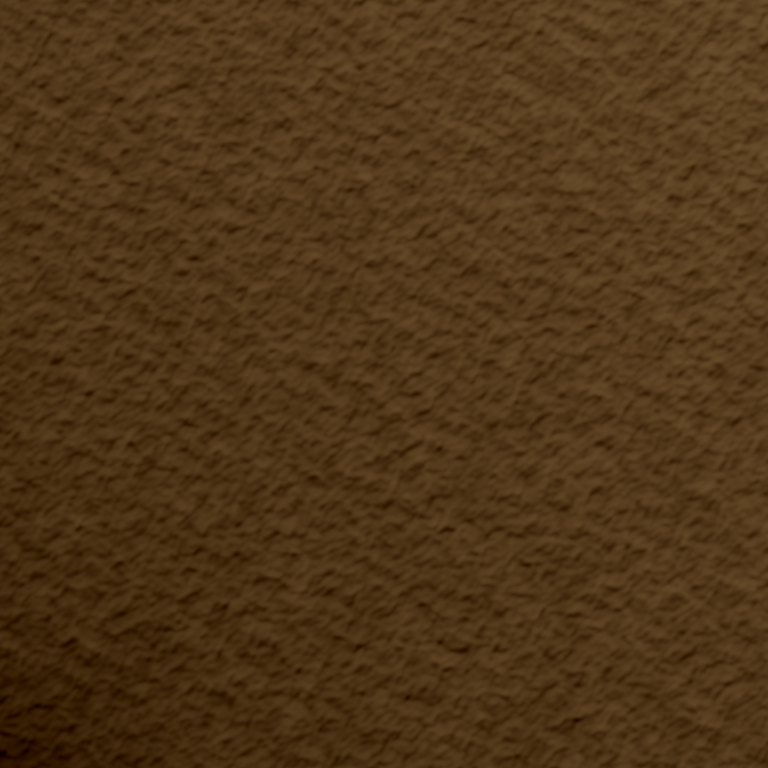
This texture is drawn by a WebGL 2 fragment shader. Its source:

```glsl
#version 300 es
precision highp float;
// Brown pebbled leather with dark pits in diagonal rows under soft slanting light.

#define GRAIN_FREQ 50.0
#define FINE_FREQ vec2(84.0, 122.0)
#define FINE_AMOUNT 0.5
#define ROW_FREQ vec2(25.0, 43.0)
#define ROW_AMOUNT 0.6
#define LIGHT_STEP 0.006
#define RELIEF_GAIN 0.105
#define CAVITY_GAIN 0.034
#define MOTTLE_GAIN 0.032
#define CORNER_SHADE 0.13
#define BASE_COLOR vec3(0.318, 0.218, 0.098)
#define TONE_COLOR vec3(1.0, 0.96, 0.8)

uniform vec2 u_resolution;
out vec4 outColor;

// Random direction for a lattice point
vec2 hashDirection(vec2 cell) {
    float h = fract(sin(dot(cell, vec2(127.1, 311.7))) * 43758.5453);
    float angle = 6.28319 * h;
    return vec2(cos(angle), sin(angle));
}

float gradientNoise(vec2 p) {
    vec2 i = floor(p);
    vec2 f = p - i;
    vec2 w = f * f * f * (f * (f * 6.0 - 15.0) + 10.0);
    float a = dot(hashDirection(i), f);
    float b = dot(hashDirection(i + vec2(1, 0)), f - vec2(1, 0));
    float c = dot(hashDirection(i + vec2(0, 1)), f - vec2(0, 1));
    float d = dot(hashDirection(i + vec2(1, 1)), f - vec2(1, 1));
    return mix(mix(a, b, w.x), mix(c, d, w.x), w.y);
}

vec2 rotate(vec2 p, float angle) {
    float c = cos(angle);
    float s = sin(angle);
    return vec2(c * p.x - s * p.y, s * p.x + c * p.y);
}

// Surface height: pebbles, wrinkles rising and rows falling to the right
float leatherHeight(vec2 p) {
    vec2 bend = vec2(gradientNoise(p * 38.0 + 7.3), gradientNoise(p * 38.0 + 51.9));
    p += 0.004 * bend;
    float pebbles = gradientNoise(rotate(p, 0.4) * GRAIN_FREQ);
    float wrinkles = gradientNoise(rotate(p, -0.5) * FINE_FREQ + 19.7);
    float rows = gradientNoise(rotate(p, 0.7) * ROW_FREQ + 83.1);
    return pebbles + FINE_AMOUNT * wrinkles + ROW_AMOUNT * rows;
}

void main() {
    vec2 uv = gl_FragCoord.xy / u_resolution;
    vec2 p = gl_FragCoord.xy / min(u_resolution.x, u_resolution.y);

    // Slope toward the light, with deep clefts and muted highlights
    vec2 toLight = normalize(vec2(-0.2, 1.0)) * LIGHT_STEP;
    float lowSide = leatherHeight(p - 0.5 * toLight);
    float highSide = leatherHeight(p + 0.5 * toLight);
    float slope = lowSide - highSide;
    float relief = slope - 0.55 * slope * slope;
    float cavity = 0.5 * (lowSide + highSide);

    // Clumps of shade stretched along the rows
    float mottle = gradientNoise(rotate(p, 0.7) * vec2(11.0, 22.0) + 33.0);

    // Broad falloff, darkest in the lower left corner
    float falloff = dot(uv - 0.5, vec2(0.045, 0.052));
    falloff -= CORNER_SHADE * exp(-7.0 * length(uv));

    float tone = falloff + RELIEF_GAIN * relief;
    tone += CAVITY_GAIN * cavity + MOTTLE_GAIN * mottle;
    outColor = vec4(clamp(BASE_COLOR + TONE_COLOR * tone, 0.0, 1.0), 1.0);
}
```
